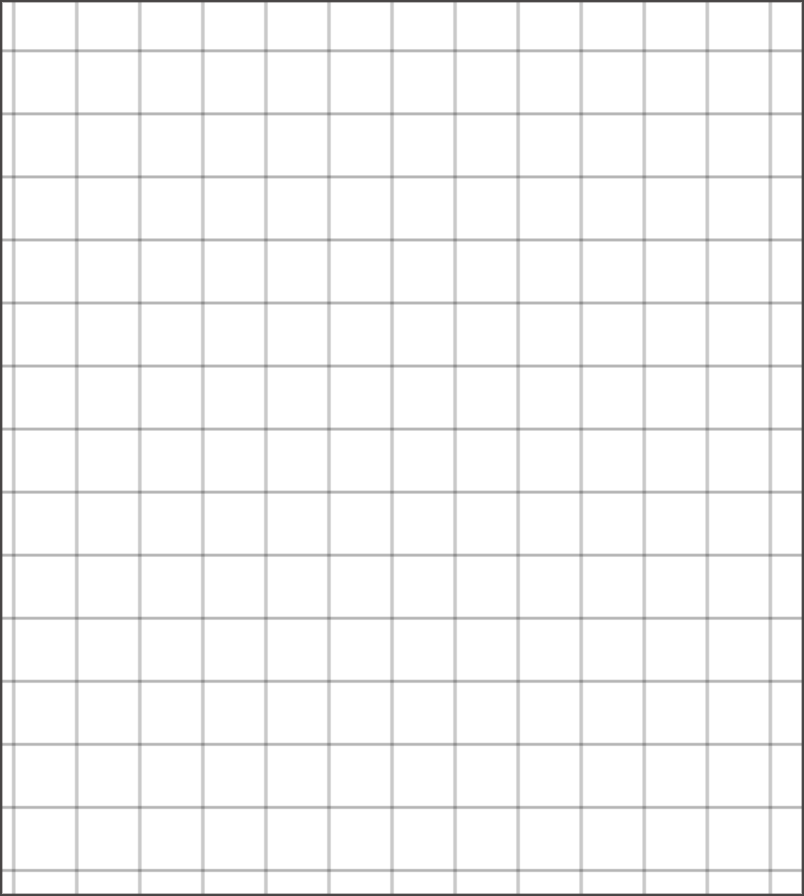
A Shadertoy shader for this pattern:

```glsl
#define CELL 0.07037           // grid spacing, in canvas heights
#define FIRST_LINE vec2(0.0153, 0.0285)
#define HALF_WIDTH vec2(0.0020, 0.0016)  // vertical, horizontal lines
#define LINE_INK vec2(0.21, 0.29)
#define LINE_BLUR 0.0023
#define BORDER_WIDTH 0.0026
#define BORDER_BLUR 0.0022
#define PAPER vec3(1.0)
#define BORDER_COLOR vec3(0.28, 0.27, 0.27)

// Distance to the nearest vertical (x) and horizontal (y) grid line
vec2 gridDistance(vec2 p) {
    return abs(fract((p - FIRST_LINE) / CELL + 0.5) - 0.5) * CELL;
}

// Distance inward from the nearest canvas edge
float edgeDistance(vec2 p, vec2 size) {
    vec2 d = min(p, size - p);
    return min(d.x, d.y);
}

void mainImage(out vec4 fragColor, in vec2 fragCoord) {
    float pixel = 1.0 / iResolution.y;
    vec2 p = fragCoord * pixel;
    vec2 size = iResolution.xy * pixel;

    // Soft translucent lines, darker where they cross
    float blur = 0.5 * max(LINE_BLUR, pixel);
    vec2 line = 1.0 - smoothstep(HALF_WIDTH - blur, HALF_WIDTH + blur, gridDistance(p));
    vec2 light = 1.0 - LINE_INK * line;
    vec3 color = PAPER * light.x * light.y;

    // Dark frame along the canvas edge
    float frameBlur = 0.5 * max(BORDER_BLUR, pixel);
    float frame = 1.0 - smoothstep(BORDER_WIDTH - frameBlur, BORDER_WIDTH + frameBlur,
                                   edgeDistance(p, size));
    color = mix(color, BORDER_COLOR, frame);

    fragColor = vec4(color, 1.0);
}
```
